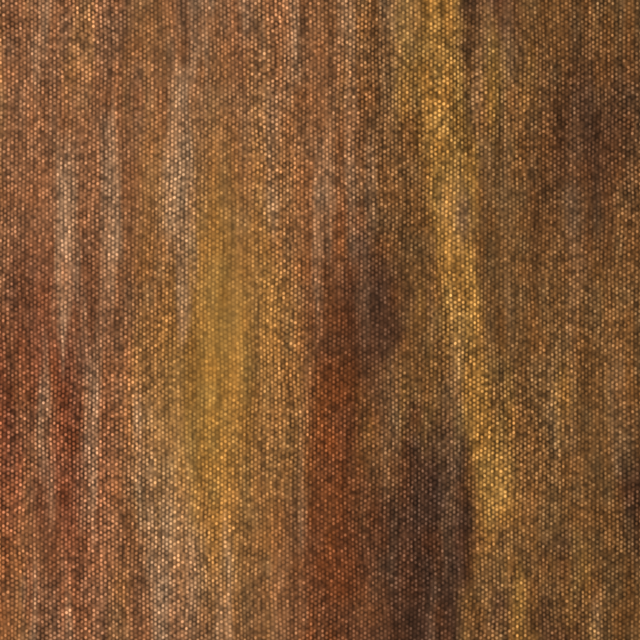
Write a three.js fragment shader that draws this texture.

```glsl
// Worn canvas brushed with vertical washes of clay, ochre, rust and umber.
#define THREADS 165.0   // warp threads across the canvas
#define WEAVE 0.52      // strength of the woven beads
#define GRIT 0.50       // strength of the irregular grain
#define STREAK 0.34     // strength of the brushed streaks
#define CLAY vec3(0.53, 0.355, 0.235)
#define UMBER vec3(0.43, 0.295, 0.165)
#define OCHRE vec3(0.62, 0.445, 0.205)
#define RUST vec3(0.41, 0.215, 0.115)
#define DUSK vec3(0.27, 0.170, 0.125)
#define PALE vec3(0.63, 0.485, 0.360)

varying vec2 vUv;

float hash(vec2 p) {
  vec3 q = fract(p.xyx * 0.1031);
  q += dot(q, q.yzx + 33.33);
  return fract((q.x + q.y) * q.z);
}

float noise(vec2 p) {
  vec2 i = floor(p);
  vec2 f = fract(p);
  f = f * f * (3.0 - 2.0 * f);
  float low = mix(hash(i), hash(i + vec2(1.0, 0.0)), f.x);
  float high = mix(hash(i + vec2(0.0, 1.0)), hash(i + 1.0), f.x);
  return mix(low, high, f.y);
}

float fbm(vec2 p) {
  float sum = 0.0;
  float gain = 0.533;
  for (int i = 0; i < 4; i++) {
    sum += gain * noise(p);
    p = p * 2.03 + 17.3;
    gain *= 0.5;
  }
  return sum;
}

// Soft elongated patch of paint
float wash(vec2 p, vec2 centre, vec2 radius) {
  vec2 d = (p - centre) / radius;
  return exp(-dot(d, d));
}

// Broad colour fields with ragged, brushed borders
vec3 paint(vec2 uv) {
  float ragged = fbm(uv * vec2(24.0, 3.5) + 5.0) - 0.5;
  float drift = fbm(uv * vec2(6.0, 3.0) + 31.0) - 0.5;
  vec2 p = uv + vec2(0.07 * ragged + 0.04 * drift, 0.25 * ragged);
  float right = smoothstep(0.38, 0.68, p.x);

  vec3 col = mix(CLAY, UMBER, right);

  // Golden and dusky patches, mostly on the right
  float gold = smoothstep(0.46, 0.72, fbm(uv * vec2(17.0, 3.2) + 71.0));
  col = mix(col, OCHRE, gold * mix(0.25, 0.65, right));
  float dusk = smoothstep(0.44, 0.70, fbm(uv * vec2(9.0, 4.0) + 113.0));
  col = mix(col, DUSK, dusk * mix(0.22, 0.85, right));
  col = mix(col, DUSK, 0.7 * wash(p, vec2(0.92, 0.78), vec2(0.08, 0.15)));

  // Central ochre glow beside a rust band, and a red stain on the left
  col = mix(col, OCHRE, 0.95 * wash(p, vec2(0.345, 0.42), vec2(0.105, 0.32)));
  col = mix(col, RUST, 0.85 * wash(p, vec2(0.52, 0.27), vec2(0.06, 0.40)));
  float stain = wash(p, vec2(0.06, 0.33), vec2(0.11, 0.24));
  col = mix(col, RUST * vec3(1.05, 0.85, 0.95), stain * (0.5 + ragged));

  // Thin chalky strokes
  float chalk = smoothstep(0.54, 0.76, fbm(uv * vec2(28.0, 3.0) + 151.0));
  col = mix(col, PALE, chalk * mix(0.65, 0.22, right));
  col = mix(col, PALE, 0.55 * wash(p, vec2(0.28, 0.15), vec2(0.035, 0.20)));
  return col;
}

// Staggered thread beads plus irregular grit, centred near zero
float canvasGrain(vec2 uv) {
  vec2 q = uv * THREADS * vec2(1.0, 0.85);
  q.x += 0.7 * noise(uv * vec2(30.0, 12.0));
  q.y += 0.5 * mod(floor(q.x), 2.0);
  vec2 cell = floor(q);
  float bead = 1.0 - smoothstep(0.10, 0.58, length(fract(q) - 0.5));
  float beads = bead * (0.3 + 0.9 * hash(cell + 7.0)) - 0.28;
  float grit = noise(uv * THREADS * vec2(1.35, 1.0) + 43.0) - 0.5;
  return WEAVE * beads + GRIT * grit;
}

void main() {
  vec2 uv = vUv;
  vec3 col = paint(uv);

  // Long bristle marks and individual vertical threads
  float bristle = fbm(uv * vec2(55.0, 5.0) + 19.0) - 0.5;
  float thread = noise(uv * vec2(THREADS * 0.8, 9.0) + 61.0) - 0.5;
  col *= 1.0 + STREAK * (bristle + 0.5 * thread);

  // Small shifts between red and olive
  float hue = noise(uv * vec2(60.0, 26.0) + 83.0) - 0.5;
  col += hue * vec3(0.035, -0.005, -0.025);

  // Thick ochre partly fills the weave
  float filled = wash(uv, vec2(0.345, 0.46), vec2(0.08, 0.25));
  float wear = 0.75 + 0.5 * noise(uv * vec2(14.0, 6.0) + 97.0);
  float grain = canvasGrain(uv) * wear * (1.0 - 0.5 * filled);
  col *= 1.0 + grain;
  col += max(grain - 0.12, 0.0) * vec3(0.10, 0.12, 0.13);

  gl_FragColor = vec4(clamp(col, 0.0, 1.0), 1.0);
}
```
